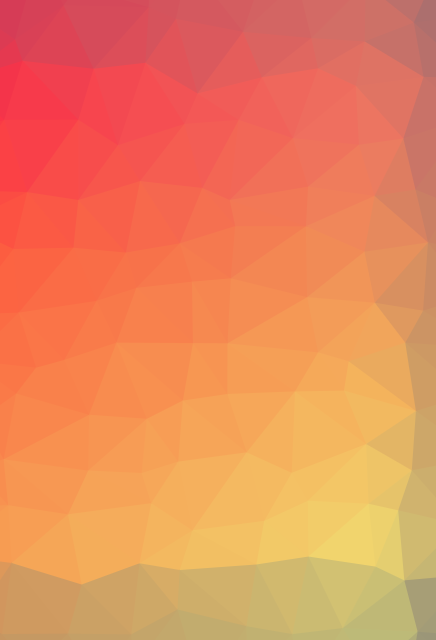
Give the GLSL for this background, as a WebGL 2 fragment shader.

```glsl
#version 300 es
precision highp float;
// Low-poly gradient: a jittered grid of corners is split into triangles,
// each filled with one flat colour read from a smooth two-way gradient
// (crimson at upper left to yellow at lower right) with muted borders.

uniform vec2 u_resolution;
out vec4 fragColor;

const vec2 CELLS = vec2(7.76, 11.69);   // grid cells across the canvas
const vec2 SHIFT = vec2(0.385, 0.27);   // first corner, in cells

// Vertical colour ramps, from top to bottom
const vec3 LEFT_RAMP[6] = vec3[6](
  vec3(0.97, 0.17, 0.29), vec3(0.98, 0.21, 0.28), vec3(0.99, 0.36, 0.25),
  vec3(0.98, 0.47, 0.28), vec3(0.97, 0.59, 0.32), vec3(0.96, 0.68, 0.33));
const vec3 RIGHT_RAMP[6] = vec3[6](
  vec3(0.95, 0.45, 0.38), vec3(0.93, 0.46, 0.38), vec3(0.94, 0.57, 0.35),
  vec3(0.96, 0.70, 0.36), vec3(0.95, 0.82, 0.42), vec3(0.92, 0.92, 0.47));

float hash(vec2 p) {
  return fract(sin(dot(p, vec2(127.1, 311.7))) * 43758.5453);
}

float cross2(vec2 a, vec2 b) {
  return a.x * b.y - a.y * b.x;
}

// Grid corner moved off its regular place
vec2 corner(vec2 id) {
  return id + 0.7 * (vec2(hash(id), hash(id + 57.3)) - 0.5);
}

// Smooth gradient, dulled toward the top, bottom and right borders
vec3 gradient(vec2 uv) {
  uv = clamp(uv, 0.0, 1.0);
  float down = 1.0 - uv.y;
  float level = down * 5.0;
  int i = int(min(level, 4.0));
  float t = level - float(i);
  vec3 left = mix(LEFT_RAMP[i], LEFT_RAMP[i + 1], t);
  vec3 right = mix(RIGHT_RAMP[i], RIGHT_RAMP[i + 1], t);
  vec3 colour = mix(left, right, min(uv.x / 0.85, 1.0));
  float dull = 0.25 * (1.0 - smoothstep(0.03, 0.17, down))
             + 0.28 * smoothstep(0.86, 0.93, down)
             + 0.08 * smoothstep(0.94, 1.0, down)
             + 0.30 * smoothstep(0.84, 1.0, uv.x);
  return mix(colour, vec3(0.45, 0.42, 0.47), dull);
}

// Signed distance to the line a-b, positive on its left
float edge(vec2 p, vec2 a, vec2 b) {
  return cross2(b - a, p - a) / length(b - a);
}

// Flat triangle: colour weighted by coverage, coverage in alpha
vec4 facet(vec2 p, vec2 a, vec2 b, vec2 c, float pixel) {
  float inside = min(edge(p, a, b), min(edge(p, b, c), edge(p, c, a)));
  float cover = clamp(inside / pixel + 0.5, 0.0, 1.0);
  vec2 centre = (a + b + c) / 3.0;
  return vec4(gradient((centre + SHIFT) / CELLS), 1.0) * cover;
}

void main() {
  vec2 uv = gl_FragCoord.xy / u_resolution;
  vec2 p = uv * CELLS - SHIFT;
  float pixel = CELLS.y / u_resolution.y;
  vec4 sum = vec4(gradient(uv), 1.0) * 0.0001;

  // Corners stray into nearby cells, so visit the neighbours too
  for (int y = -1; y <= 1; y++) {
    for (int x = -1; x <= 1; x++) {
      vec2 id = floor(p) + vec2(x, y);
      vec2 a = corner(id);
      vec2 b = corner(id + vec2(1.0, 0.0));
      vec2 c = corner(id + vec2(1.0, 1.0));
      vec2 d = corner(id + vec2(0.0, 1.0));

      // Delaunay rule: cut b-d when the angles at b and d exceed a half turn
      float turn = cross2(c - b, a - b) * dot(a - d, c - d)
                 + dot(c - b, a - b) * cross2(a - d, c - d);
      if (turn < 0.0) {
        sum += facet(p, a, b, d, pixel) + facet(p, b, c, d, pixel);
      } else {
        sum += facet(p, a, b, c, pixel) + facet(p, a, c, d, pixel);
      }
    }
  }
  fragColor = vec4(sum.rgb / sum.a, 1.0);
}
```
